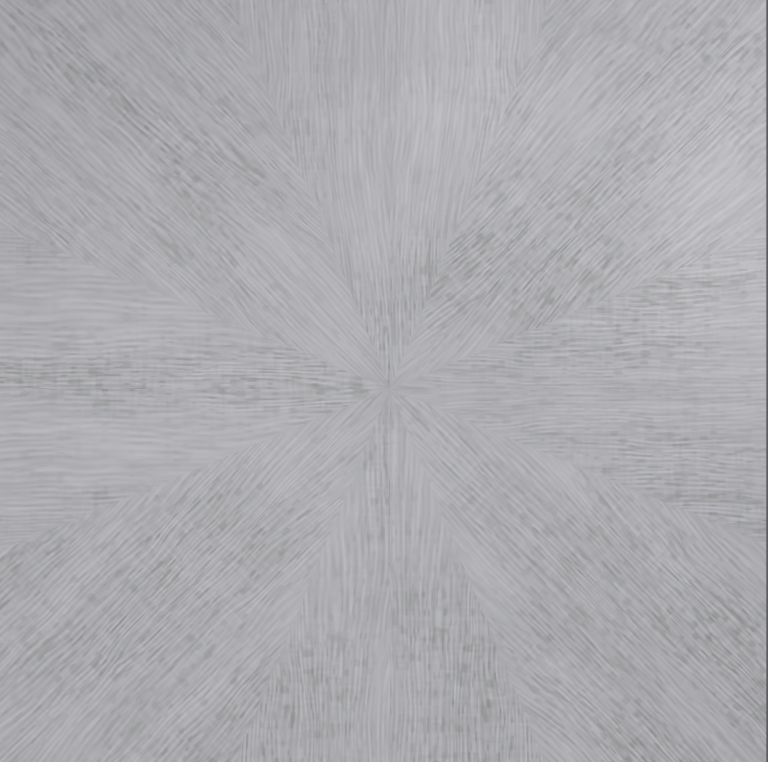
Reproduce this texture procedurally as a WebGL 1 fragment shader.

```glsl
precision highp float;
uniform vec2 u_resolution;

float hash(vec2 p) {
  return fract(sin(dot(p, vec2(127.1, 311.7))) * 43758.5453);
}

float noise(vec2 p) {
  vec2 cell = floor(p);
  vec2 f = fract(p);
  f = f * f * (3.0 - 2.0 * f);
  return mix(mix(hash(cell), hash(cell + vec2(1.0, 0.0)), f.x),
             mix(hash(cell + vec2(0.0, 1.0)), hash(cell + vec2(1.0, 1.0)), f.x), f.y);
}

float fbm(vec2 p) {
  float sum = 0.0;
  float amp = 0.5;
  for (int i = 0; i < 4; i++) {
    sum += amp * noise(p);
    p = p * 2.03 + 17.3;
    amp *= 0.5;
  }
  return sum / 0.9375;
}

float glow(vec2 uv, vec2 center, vec2 size) {
  vec2 d = (uv - center) / size;
  return exp(-dot(d, d));
}

// Wood tone of one veneer leaf: x runs along the grain, y across it
float woodGrain(vec2 q, float seed) {
  float across = q.y / (0.90 + 0.2 * q.x);
  across += 0.034 * (noise(vec2(q.x * 4.0, across * 6.0) + seed) - 0.5);
  across += 0.005 * (noise(vec2(q.x * 20.0, across * 30.0) + seed) - 0.5);
  vec2 g = vec2(q.x, across);

  float worn = smoothstep(0.2, 0.8, fbm(g * vec2(5.0, 10.0) + seed));
  float bands = noise(g * vec2(2.5, 34.0) + seed);
  float fibre = noise(g * vec2(24.0, 300.0) + seed);
  float breaks = noise(g * vec2(50.0, 150.0) + seed * 3.0);
  float pores = smoothstep(0.50, 0.85, noise(g * vec2(85.0, 290.0) + seed * 2.0));
  float phase = across * 900.0 + 11.0 * noise(g * vec2(8.0, 45.0) + seed);
  float combed = 0.5 + 0.5 * sin(phase);
  float sawMarks = noise(g * vec2(260.0, 55.0) + seed);

  float tone = 0.018 * (bands - 0.5) + 0.048 * (fibre - 0.5);
  tone += 0.052 * (combed - 0.5) * mix(0.45, 1.0, worn) * (0.25 + 1.2 * breaks);
  tone -= (pores - 0.18) * mix(0.012, 0.060, worn);
  tone += 0.036 * (sawMarks - 0.5) * worn;
  return tone - 0.030 * (worn - 0.5);
}

void main() {
  vec2 uv = gl_FragCoord.xy / u_resolution;
  vec2 p = (uv - vec2(0.508, 0.490)) * vec2(u_resolution.x / u_resolution.y, 1.0);

  // Eight leaves around the hub, each nearly mirrored about its axis
  float step8 = 0.785398;
  float leaf = floor(atan(p.y, p.x) / step8 + 0.5);
  float turn = leaf * step8;
  vec2 q = vec2(dot(p, vec2(cos(turn), sin(turn))),
                dot(p, vec2(-sin(turn), cos(turn))));
  float seed = mod(leaf, 8.0) * 13.7 + step(0.0, q.y) * 0.3;
  float tone = woodGrain(vec2(q.x, abs(q.y)), seed);

  // Faint seams on the leaf axes, and calmer grain where leaves meet
  float edgeGap = abs(q.x * 0.38268 - abs(q.y) * 0.92388);
  tone *= 1.0 - 0.3 * exp(-edgeGap * 90.0);
  tone -= 0.006 * exp(-abs(q.y) * 200.0);
  tone -= 0.014 * exp(-length(p) * 40.0);

  // Soft room light over the panel
  float light = 0.670;
  light += 0.066 * glow(uv, vec2(0.98, 0.74), vec2(0.20, 0.24));
  light += 0.040 * glow(uv, vec2(0.63, 0.87), vec2(0.13, 0.14));
  light += 0.018 * glow(uv, vec2(0.45, 0.50), vec2(0.42, 0.36));
  light -= 0.038 * glow(uv, vec2(0.0, 1.0), vec2(0.30, 0.28));
  light -= 0.014 * glow(uv, vec2(0.98, 0.12), vec2(0.32, 0.30));
  light -= 0.006 * glow(uv, vec2(0.0, 0.0), vec2(0.25, 0.25));
  light += 0.018 * (fbm(uv * 5.0) - 0.5);

  vec3 tint = mix(vec3(-0.001, 0.0, 0.016), vec3(0.0, 0.002, 0.006),
                  smoothstep(0.01, -0.06, tone));
  vec3 color = vec3(light + tone) + tint;

  // Dark strip on the right border
  float border = smoothstep(0.9965, 0.9990, uv.x);
  color = mix(color, vec3(0.36, 0.36, 0.37), border);

  gl_FragColor = vec4(clamp(color, 0.0, 1.0), 1.0);
}
```
